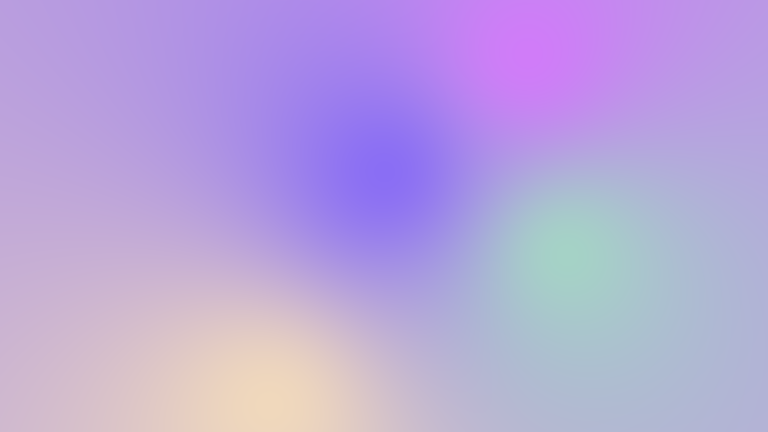
This background is drawn by a WebGL 1 fragment shader. Its source:

```glsl
precision highp float;
// A soft mesh gradient: violet, magenta, mint and peach glows melt together.
// Each glow pulls on every point by the inverse square of its distance,
// and the weighted colours are then divided by the sum of the weights.

uniform vec2 u_resolution;

// Adds one glow: colour times weight in rgb, the weight itself in a.
void addGlow(inout vec4 blend, vec2 p, vec2 center, vec3 color) {
    vec2 offset = p - center;
    float weight = 1.0 / (dot(offset, offset) + 0.0001);
    blend += vec4(color, 1.0) * weight;
}

void main() {
    // Canvas heights, measured from the middle of the canvas.
    vec2 p = (gl_FragCoord.xy - 0.5 * u_resolution) / u_resolution.y;

    vec4 blend = vec4(0.0);
    addGlow(blend, p, vec2( 0.002,  0.102), vec3(0.541, 0.431, 0.957)); // violet
    addGlow(blend, p, vec2( 0.333,  0.373), vec3(0.816, 0.486, 0.973)); // magenta
    addGlow(blend, p, vec2( 0.424, -0.090), vec3(0.647, 0.824, 0.776)); // mint
    addGlow(blend, p, vec2(-0.264, -0.438), vec3(0.941, 0.847, 0.737)); // peach

    gl_FragColor = vec4(blend.rgb / blend.a, 1.0);
}
```
